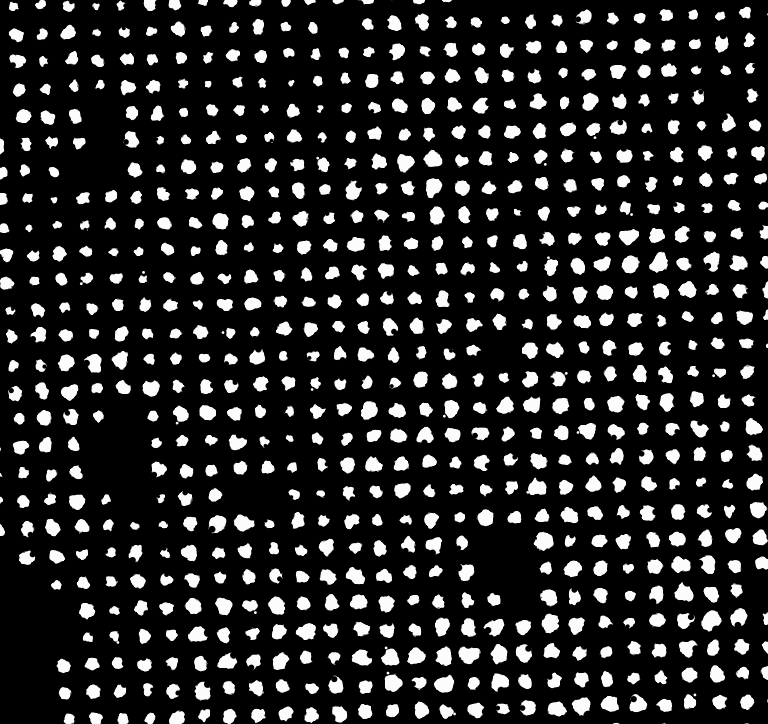
Reproduce this pattern procedurally as a WebGL 1 fragment shader.

```glsl
precision highp float;

uniform vec2 u_resolution;

#define COLUMNS 28.34
#define ANCHOR vec2(13.51, 13.62)
#define ROW_STEP vec2(1.0, 0.0277)
#define COLUMN_STEP vec2(-0.0775, 1.013)
#define DOT_RADIUS 0.234
#define JITTER 0.13
#define RAGGED 0.07
#define BITE_CHANCE 0.5
#define SPECK_CHANCE 0.03
#define MISSING 0.13
#define INK vec3(0.0)
#define PAPER vec3(0.99)

const float TAU = 6.28318;

float hash(vec2 p, float seed) {
  return fract(sin(dot(p, vec2(127.1, 311.7)) + seed * 74.7) * 43758.545);
}

float noise(vec2 p, float seed) {
  vec2 i = floor(p);
  vec2 f = fract(p);
  f = f * f * (3.0 - 2.0 * f);
  float low = mix(hash(i, seed), hash(i + vec2(1.0, 0.0), seed), f.x);
  float high = mix(hash(i + vec2(0.0, 1.0), seed), hash(i + 1.0, seed), f.x);
  return mix(low, high, f.y);
}

vec2 direction(float angle) {
  return vec2(cos(angle), sin(angle));
}

float smoothMax(float a, float b, float k) {
  float h = max(k - abs(a - b), 0.0) / k;
  return max(a, b) + 0.25 * h * h * k;
}

// Lattice index of the cell around a point, solved from the two skewed steps
vec2 latticeCell(vec2 p) {
  float area = ROW_STEP.x * COLUMN_STEP.y - ROW_STEP.y * COLUMN_STEP.x;
  vec2 uv = vec2(p.x * COLUMN_STEP.y - p.y * COLUMN_STEP.x,
                 p.y * ROW_STEP.x - p.x * ROW_STEP.y) / area;
  return floor(uv + 0.5);
}

// Lumpy disc with an optional notch eaten out of its rim
float blobDistance(vec2 p, vec2 cell, float radius) {
  float angle = atan(p.y, p.x);
  float lumps = 0.17 * hash(cell, 1.0) * cos(2.0 * angle + TAU * hash(cell, 2.0))
              + 0.14 * hash(cell, 3.0) * cos(3.0 * angle + TAU * hash(cell, 4.0))
              + 0.07 * hash(cell, 5.0) * cos(5.0 * angle + TAU * hash(cell, 6.0));
  float d = length(p) - radius * (1.0 + lumps);
  d += RAGGED * (noise(p * 11.0 + cell * 17.0, 7.0) - 0.5);

  if (hash(cell, 8.0) < BITE_CHANCE) {
    float depth = hash(cell, 9.0);
    vec2 biteCenter = radius * mix(1.25, 0.7, depth * depth)
                    * direction(TAU * hash(cell, 10.0));
    float biteRadius = radius * mix(0.55, 0.36, depth);
    d = smoothMax(d, biteRadius - length(p - biteCenter), 0.04);
  }
  return d;
}

void main() {
  vec2 q = gl_FragCoord.xy / u_resolution.x * COLUMNS;
  float pixel = COLUMNS / u_resolution.x;

  vec2 cell = latticeCell(q - ANCHOR);
  vec2 center = ANCHOR + cell.x * ROW_STEP + cell.y * COLUMN_STEP;
  vec2 jitter = JITTER * (vec2(hash(cell, 11.0), hash(cell, 12.0)) - 0.5);
  vec2 p = q - center - jitter;

  // Size drifts in patches and grows toward the lower right
  float size = mix(hash(cell, 13.0), noise(cell * 0.35, 14.0), 0.4);
  float drift = 0.006 * (center.x - center.y);
  float radius = DOT_RADIUS * (mix(0.55, 1.45, size) + drift);
  float d = blobDistance(p, cell, radius);

  // Occasional loose speck beside a dot
  if (hash(cell, 15.0) < SPECK_CHANCE) {
    vec2 speck = (radius + 0.09) * direction(TAU * hash(cell, 16.0));
    d = min(d, length(p - speck) - 0.05);
  }

  // Dots drop out in small clusters, most of all in the lower left corner
  float cornerWear = 0.4 * (1.0 - smoothstep(2.0, 7.0, length(center)));
  float presence = noise(cell * 0.43, 17.0);
  float present = step(MISSING + cornerWear, presence);

  float coverage = present * clamp(0.5 - d / pixel, 0.0, 1.0);
  gl_FragColor = vec4(mix(INK, PAPER, coverage), 1.0);
}
```
